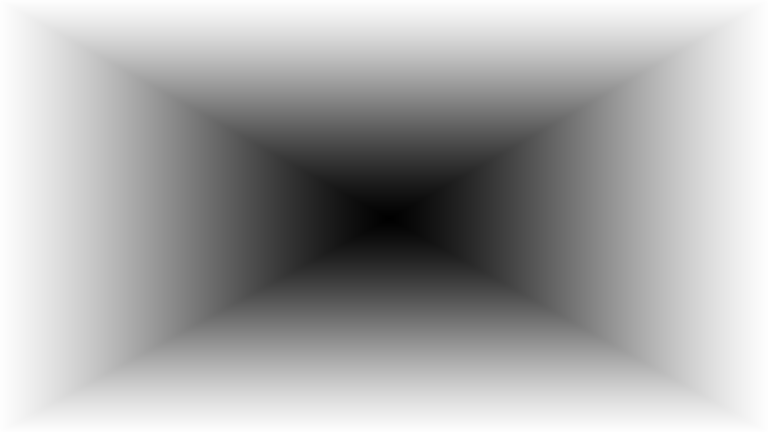
A Shadertoy shader for this background:

```glsl
const vec2 VANISHING_POINT = vec2(0.507, 0.494);
const float CREASE_SOFTNESS = 0.012;
const float CURVE_STRENGTH = 0.8;  // bend of the brightness ramp
const float CURVE_PIVOT = 0.62;    // depth at which the ramp is linear
const vec3 FAR_COLOR = vec3(0.0);
const vec3 NEAR_COLOR = vec3(0.995);

float smoothMax(float a, float b, float k) {
    float h = max(k - abs(a - b), 0.0) / k;
    return max(a, b) + 0.25 * k * h * h;
}

// 0 at the vanishing point, 1 on every side of the canvas
float corridorDepth(vec2 uv) {
    vec2 offset = uv - VANISHING_POINT;
    vec2 reach = mix(VANISHING_POINT, 1.0 - VANISHING_POINT, step(0.0, offset));
    vec2 wall = abs(offset) / reach;
    float softness = CREASE_SOFTNESS * min(1.0, 4.0 * max(wall.x, wall.y)) + 1e-5;
    return clamp(smoothMax(wall.x, wall.y, softness), 0.0, 1.0);
}

// Dark core that eases into bright outer edges
float brightnessRamp(float d) {
    return d + CURVE_STRENGTH * d * (1.0 - d) * (d - CURVE_PIVOT);
}

void mainImage(out vec4 fragColor, in vec2 fragCoord) {
    vec2 uv = fragCoord / iResolution.xy;
    float brightness = brightnessRamp(corridorDepth(uv));
    fragColor = vec4(mix(FAR_COLOR, NEAR_COLOR, brightness), 1.0);
}
```
